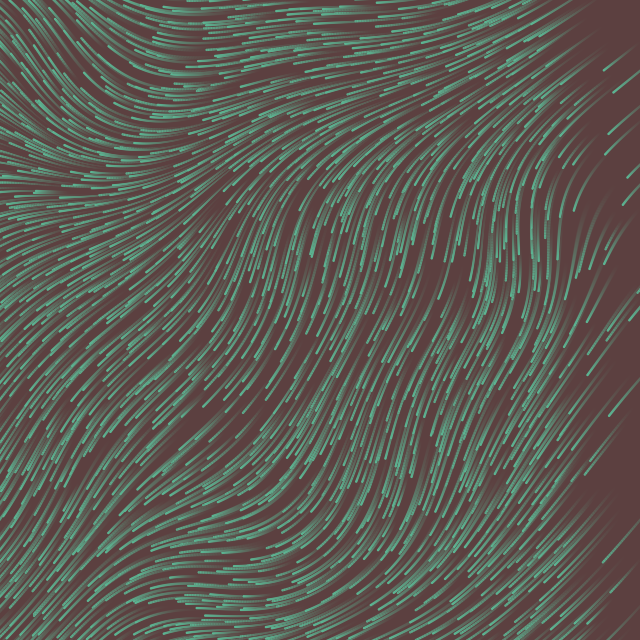
A Shadertoy shader for this background:

```glsl
// Swarm of fading green trails drifting along a smooth flow field on dark maroon.
// Each pixel walks downstream; hashed trail heads met on the way light it up,
// dimmer the further upstream of the head the pixel lies.

const vec3 GROUND = vec3(0.36, 0.25, 0.25);
const vec3 TRAIL = vec3(0.36, 0.71, 0.575);
const float CELL = 0.02;         // spacing of trail heads
const float STEP = 0.005;        // walking distance per iteration
const int STEPS = 34;
const float HALF_WIDTH = 0.0019;

vec3 hash3(vec2 p) {
    vec3 q = fract(p.xyx * vec3(0.1031, 0.1030, 0.0973));
    q += dot(q, q.yxz + 33.33);
    return fract((q.xxy + q.yzz) * q.zyx);
}

// Smooth round bump used to turn the flow locally
float swell(vec2 p, vec2 centre, float radius, float amount) {
    vec2 d = (p - centre) / radius;
    return amount * exp(-dot(d, d));
}

// Unit direction of travel: mostly down-left, bent by broad swells (degrees)
vec2 flow(vec2 p) {
    float a = 45.0 + 4.0 * sin(13.0 * p.x + 5.0 * p.y);
    a += swell(p, vec2(0.08, 0.92), 0.24, -98.0);
    a += swell(p, vec2(0.60, 1.02), 0.24, -42.0);
    a += swell(p, vec2(0.42, 0.60), 0.13, 26.0);
    a += swell(p, vec2(0.61, 0.64), 0.13, 33.0);
    a += swell(p, vec2(0.83, 0.62), 0.13, 42.0);
    a += swell(p, vec2(0.66, 0.30), 0.18, 33.0);
    a += swell(p, vec2(0.12, 0.26), 0.14, 17.0);
    a += swell(p, vec2(0.34, 0.08), 0.15, -46.0);
    a += swell(p, vec2(0.62, -0.02), 0.14, -26.0);
    a = radians(a);
    return -vec2(cos(a), sin(a));
}

// Share of cells that hold a head: patchy, thinning out to the right
float density(vec2 p) {
    float patches = 0.82 + 0.2 * sin(11.0 * p.x + 3.0 * sin(8.0 * p.y))
                         * sin(9.0 * p.y - 4.0 * p.x);
    float edge = 0.90 - 0.06 * smoothstep(0.75, 1.0, p.y);
    return patches * mix(1.0, 0.07, smoothstep(edge - 0.07, edge + 0.03, p.x));
}

// Distance to the segment from a along unit direction dir, and position along it
vec2 segment(vec2 p, vec2 a, vec2 dir, float len) {
    float along = clamp(dot(p - a, dir), 0.0, len);
    return vec2(length(p - a - dir * along), along);
}

// Light from the head in one cell, seen from a step that began at distance walked
float headLight(vec2 cell, vec2 p, vec2 dir, float walked, float pixel) {
    vec3 rnd = hash3(cell + 71.0);
    vec2 head = (cell + rnd.xy) * CELL;
    vec2 hit = segment(head, p, dir, STEP);
    if (hit.x > HALF_WIDTH + pixel || rnd.z > density(head)) return 0.0;

    vec3 look = hash3(cell + 213.0);
    float behind = walked + hit.y;
    float fade = pow(max(1.0 - behind / mix(0.05, 0.17, look.x), 0.0), 1.7);
    float beads = 1.0 - 0.2 * step(0.6, look.y) * (0.5 + 0.5 * sin(behind * 1500.0));
    float cover = 1.0 - smoothstep(HALF_WIDTH - 0.6 * pixel, HALF_WIDTH + 0.6 * pixel, hit.x);
    return cover * fade * beads;
}

void mainImage(out vec4 fragColor, in vec2 fragCoord) {
    vec2 p = fragCoord / iResolution.y;
    float pixel = 1.0 / iResolution.y;
    float light = 0.0;

    // Walk downstream, testing the four cells nearest each step
    for (int i = 0; i < STEPS; i++) {
        vec2 dir = flow(p);
        vec2 corner = floor((p + 0.5 * STEP * dir) / CELL - 0.5);
        for (int k = 0; k < 4; k++) {
            vec2 cell = corner + vec2(k & 1, k >> 1);
            light = max(light, headLight(cell, p, dir, float(i) * STEP, pixel));
        }
        p += dir * STEP;
    }
    fragColor = vec4(mix(GROUND, TRAIL, light), 1.0);
}
```
